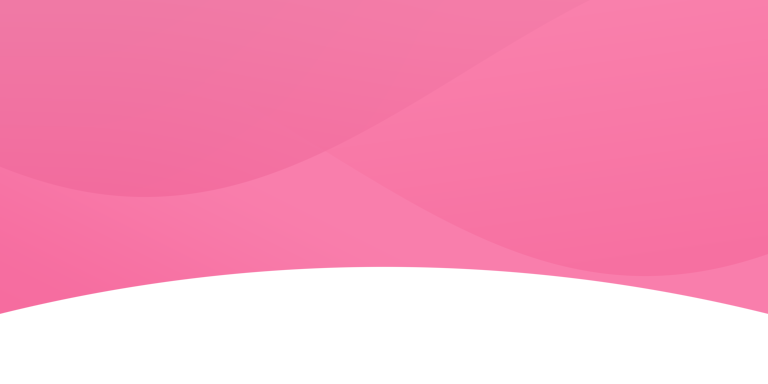
This background is drawn by a WebGL 2 fragment shader. Its source:

```glsl
#version 300 es
precision highp float;
// Pink banner of two overlapping translucent waves above a white curved base.

uniform vec2 u_resolution;
out vec4 fragColor;

// Soft step across an edge, about one and a half pixels wide.
float coverage(float signedDistance) {
    float halfWidth = 0.75 / u_resolution.y;
    return smoothstep(-halfWidth, halfWidth, signedDistance);
}

// Signed distance above a cosine wave whose lowest point is the trough.
float aboveWave(vec2 p, vec2 trough) {
    float phase = 1.885 * (p.x - trough.x);
    float height = trough.y + 0.3255 * (1.0 - cos(phase));
    float slope = 0.6136 * sin(phase);
    return (p.y - height) / sqrt(1.0 + slope * slope);
}

void main() {
    // Canvas is two units wide and one unit high.
    vec2 p = gl_FragCoord.xy / u_resolution * vec2(2.0, 1.0);

    // Backdrop: deeper pink toward the lower left.
    float backdropLight = smoothstep(0.1, 0.75, 0.45 * p.x + 0.9 * (p.y - 0.1));
    vec3 color = mix(vec3(0.965, 0.425, 0.625), vec3(0.976, 0.495, 0.675), backdropLight);

    // Right wave: pale at the top, saturated toward its trough.
    float rightLight = clamp((p.y - 0.28) / 0.7 + 0.2 * (1.5 - p.x), 0.0, 1.0);
    vec3 rightPink = mix(vec3(0.966, 0.438, 0.631), vec3(0.978, 0.502, 0.674), rightLight);
    color = mix(color, rightPink, coverage(aboveWave(p, vec2(1.680, 0.281))));

    // Left wave: a dusky veil, thinning to the right.
    float leftLight = clamp((p.y - 0.48) / 0.52, 0.0, 1.0);
    vec3 leftPink = mix(vec3(0.950, 0.418, 0.616), vec3(0.938, 0.475, 0.647), leftLight);
    float veil = mix(0.95, 0.5, smoothstep(0.2, 1.5, p.x));
    color = mix(color, leftPink, veil * coverage(aboveWave(p, vec2(0.3776, 0.487))));

    // White base: the cap of a large circle.
    float insideCap = 4.146 - length(p - vec2(1.0, -3.841));
    color = mix(color, vec3(1.0), coverage(insideCap));

    fragColor = vec4(color, 1.0);
}
```
